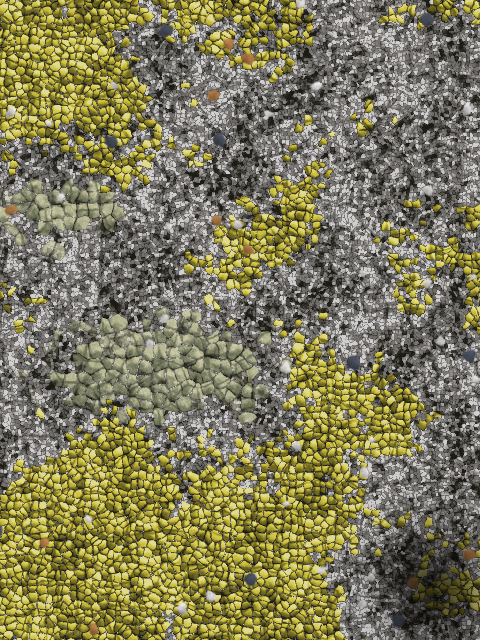
A WebGL 1 fragment shader for this texture:

```glsl
precision highp float;
uniform vec2 u_resolution;

// Cells per canvas height
const float GRAIN_SCALE = 84.0;
const float FLAKE_SCALE = 50.0;
const float CLUMP_SCALE = 25.0;
const float GRIT_SCALE = 170.0;
const float PEBBLE_SCALE = 25.0;

const float WARP = 0.0032;
const float PATCH_FREQUENCY = 17.0;
const float PATCH_STRENGTH = 0.5;
const float GRAIN_THRESHOLD = 0.47;
const float PEBBLE_RARITY = 0.91;
const vec2 LIGHT = vec2(0.35, 0.94);

const vec3 SHADOW = vec3(0.11, 0.105, 0.075);
const vec3 OLIVE = vec3(0.43, 0.40, 0.13);
const vec3 YELLOW = vec3(0.81, 0.76, 0.24);
const vec3 STRAW = vec3(0.88, 0.86, 0.58);
const vec3 STONE = vec3(0.44, 0.43, 0.42);
const vec3 PALE_STONE = vec3(0.82, 0.81, 0.81);
const vec3 SAGE = vec3(0.46, 0.48, 0.36);
const vec3 PALE_SAGE = vec3(0.78, 0.78, 0.62);
const vec3 AMBER = vec3(0.66, 0.46, 0.26);
const vec3 SLATE = vec3(0.27, 0.29, 0.34);

vec2 hash2(vec2 p) {
    vec2 k = vec2(dot(p, vec2(127.1, 311.7)), dot(p, vec2(269.5, 183.3)));
    return fract(sin(k) * 43758.55);
}

// Layered, turned sines, roughly -1 to 1
float waves(vec2 p) {
    float sum = 0.0, amp = 0.5;
    for (int i = 0; i < 5; i++) {
        sum += amp * sin(p.x + 1.7 * sin(p.y * 0.83));
        p = mat2(0.8, 0.6, -0.6, 0.8) * p * 1.9 + 3.1;
        amp *= 0.62;
    }
    return sum;
}

// Cellular noise: x nearest distance, y gap to the second, zw nearest centre
vec4 cells(vec2 p) {
    vec2 base = floor(p), centre = p;
    float first = 9.0, second = 9.0;
    for (int y = -1; y <= 1; y++) {
        for (int x = -1; x <= 1; x++) {
            vec2 cell = base + vec2(float(x), float(y));
            vec2 site = cell + 0.1 + 0.8 * hash2(cell);
            float d = distance(p, site);
            if (d < first) {
                second = first;
                first = d;
                centre = site;
            } else {
                second = min(second, d);
            }
        }
    }
    return vec4(first, second - first, centre);
}

float blob(vec2 p, vec2 centre, vec2 size) {
    vec2 d = (p - centre) / size;
    return exp(-dot(d, d));
}

vec3 ramp(float t, vec3 low, vec3 mid, vec3 high) {
    return mix(mix(low, mid, smoothstep(0.05, 0.42, t)), high, smoothstep(0.42, 0.85, t));
}

// Pale crust area, left of the middle
float crustCover(vec2 p) {
    return blob(p, vec2(0.26, 0.42), vec2(0.18, 0.08)) + 0.8 * blob(p, vec2(0.08, 0.67), vec2(0.12, 0.06));
}

float grainCover(vec2 p) {
    float c = blob(p, vec2(0.03, 0.9), vec2(0.24, 0.19));
    c += 1.15 * blob(p, vec2(0.22, 0.12), vec2(0.42, 0.22));
    c += 0.55 * blob(p, vec2(0.66, 0.62), vec2(0.13, 0.09));
    c += 0.5 * blob(p, vec2(0.40, 0.68), vec2(0.10, 0.12));
    c += 0.45 * blob(p, vec2(0.42, 0.99), vec2(0.34, 0.05));
    c += 0.5 * blob(p, vec2(0.56, 0.40), vec2(0.16, 0.10));
    return c - 0.65 * crustCover(p) + PATCH_STRENGTH * waves(p * PATCH_FREQUENCY);
}

void main() {
    vec2 p = gl_FragCoord.xy / u_resolution.y;
    vec2 q = p + WARP * vec2(waves(p * 70.0), waves(p.yx * 70.0 + 9.0));
    float rough = waves(p * 150.0 + 4.0);
    float broad = waves(p * 24.0 + 7.0);

    // Gritty stone with dark pits
    vec4 grit = cells(q * GRIT_SCALE);
    float gritId = hash2(grit.zw).x;
    vec4 clump = cells(q * CLUMP_SCALE + 5.0);
    float crack = mix(0.6, 1.0, smoothstep(0.0, 0.16, clump.y));
    float tone = 0.56 + 0.22 * rough + 0.2 * broad + 0.65 * (gritId - 0.5);
    tone *= crack * mix(0.55, 1.0, smoothstep(0.0, 0.3, grit.y));
    vec3 color = ramp(tone, SHADOW, STONE, PALE_STONE);

    // Flaky sage crust
    vec4 flake = cells(q * FLAKE_SCALE + 11.0);
    vec2 flakeId = hash2(flake.zw);
    float flaky = crustCover((flake.zw - 11.0) / FLAKE_SCALE) + 0.5 * (flakeId.x - 0.5);
    float flakeTone = 0.66 + 0.5 * dot(q * FLAKE_SCALE + 11.0 - flake.zw, LIGHT) + 0.2 * rough + 0.4 * (flakeId.y - 0.5);
    flakeTone *= crack * smoothstep(-0.1, 0.22, flake.y);
    color = mix(color, ramp(flakeTone, SHADOW, SAGE, PALE_SAGE), 0.85 * smoothstep(0.38, 0.5, flaky) * smoothstep(0.0, 0.08, flake.y));

    // Domed yellow grains, lit from above
    vec4 grain = cells(q * GRAIN_SCALE);
    vec2 grainId = hash2(grain.zw + 2.0);
    float present = step(GRAIN_THRESHOLD, grainCover(grain.zw / GRAIN_SCALE) + 0.4 * (grainId.x - 0.5));
    float grainTone = 0.77 + 0.6 * dot(q * GRAIN_SCALE - grain.zw, LIGHT) + 0.45 * (grainId.y - 0.5) + 0.13 * rough + 0.13 * broad;
    grainTone *= crack * smoothstep(-0.06, 0.27, grain.y);
    vec3 grainColor = ramp(grainTone, SHADOW, OLIVE, YELLOW);
    grainColor = mix(grainColor, STRAW, smoothstep(0.8, 1.1, grainTone));
    color = mix(color, grainColor, present * smoothstep(0.0, 0.07, grain.y));

    // Sparse chips of quartz, amber and slate
    vec4 pebble = cells(q * PEBBLE_SCALE + 31.0);
    vec2 pebbleId = hash2(pebble.zw + 8.0);
    float radius = 0.12 + 0.14 * pebbleId.y;
    float soft = 1.5 * PEBBLE_SCALE / u_resolution.y;
    float chip = step(PEBBLE_RARITY, pebbleId.x) * (1.0 - smoothstep(radius - soft, radius + soft, pebble.x));
    vec3 chipColor = mix(PALE_STONE, AMBER, step(0.6, pebbleId.y));
    chipColor = mix(chipColor, SLATE, step(0.82, pebbleId.y));
    float chipLight = 0.95 + 0.8 * dot(q * PEBBLE_SCALE + 31.0 - pebble.zw, LIGHT) + 0.12 * rough;
    color = mix(color, chipColor * chipLight, chip);

    // Shaded hollow at the lower right
    color *= 1.0 - 0.7 * blob(q, vec2(0.68, 0.08), vec2(0.08, 0.09));
    gl_FragColor = vec4(clamp(color, 0.0, 1.0), 1.0);
}
```
